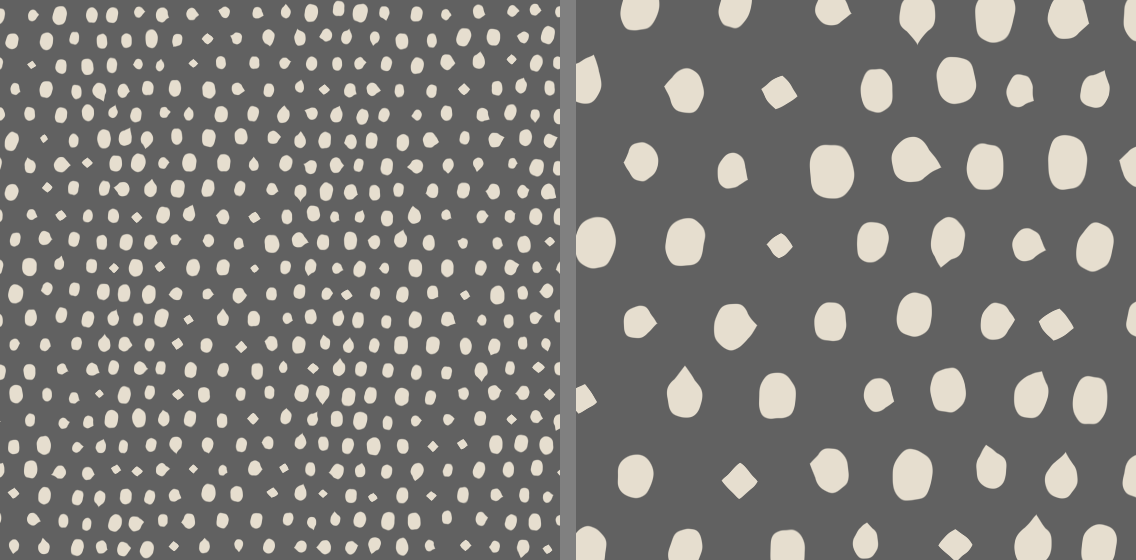
Left, the full canvas; right, a detail of the centre.
A WebGL 2 fragment shader for this pattern:

```glsl
#version 300 es
precision highp float;
precision highp int;

uniform vec2 u_resolution;
out vec4 fragColor;

const float TAU = 6.2831853;
const vec2 GRID = vec2(20.0, 22.0);
const vec3 GROUND = vec3(0.38, 0.38, 0.38);
const vec3 CREAM = vec3(0.90, 0.87, 0.81);

// Integer hash: three random values in 0..1 per cell and salt
vec3 random3(ivec2 cell, int salt) {
    uvec3 v = uvec3(ivec3(cell, salt)) * 1664525u + 1013904223u;
    v.x += v.y * v.z; v.y += v.z * v.x; v.z += v.x * v.y;
    v ^= v >> 16u;
    v.x += v.y * v.z; v.y += v.z * v.x; v.z += v.x * v.y;
    return vec3(v >> 8u) / 16777216.0;
}

float cornerGradient(ivec2 corner, vec2 offset) {
    float angle = TAU * random3(corner, 9).x;
    return dot(vec2(cos(angle), sin(angle)), offset);
}

float gradientNoise(vec2 p) {
    ivec2 i = ivec2(floor(p));
    vec2 f = fract(p);
    vec2 w = f * f * f * (f * (f * 6.0 - 15.0) + 10.0);
    float low = mix(cornerGradient(i, f),
                    cornerGradient(i + ivec2(1, 0), f - vec2(1.0, 0.0)), w.x);
    float high = mix(cornerGradient(i + ivec2(0, 1), f - vec2(0.0, 1.0)),
                     cornerGradient(i + ivec2(1, 1), f - vec2(1.0, 1.0)), w.x);
    return mix(low, high, w.y);
}

vec2 rotate(vec2 p, float angle) {
    float c = cos(angle), s = sin(angle);
    return vec2(c * p.x + s * p.y, c * p.y - s * p.x);
}

// Superellipse radius: 1 on the outline
float superRadius(vec2 q, float exponent) {
    vec2 a = pow(abs(q) + 1e-5, vec2(exponent));
    return pow(a.x + a.y, 1.0 / exponent);
}

// Unit disc drawn out along +x to a sharp tip at the given distance
float teardropRadius(vec2 q, float tip) {
    vec2 side = vec2(q.x, abs(q.y));
    vec2 normal = vec2(1.0, sqrt(tip * tip - 1.0)) / tip;
    bool onCone = side.x * normal.y > side.y * normal.x;
    return onCone ? dot(normal, side) : length(side);
}

// Grid cell to canvas: staggered rows, uneven columns, wavy lines
vec2 dotCentre(ivec2 cell, float stagger) {
    vec2 centre = (vec2(cell) + vec2(0.5 + stagger, 0.5)) / GRID;
    float wave = gradientNoise(vec2(centre.x * 5.0, float(cell.y) * 0.15 + 0.3));
    vec2 jitter = (random3(cell, 1).xy - 0.5) * vec2(0.009, 0.007);
    centre.x -= 0.0105 * sin(TAU * (centre.x - 0.22) / 0.39);
    centre.y += 0.010 * wave;
    return centre + jitter;
}

// Signed distance to one hand-cut dot: oval, teardrop or small diamond
float dotDistance(vec2 p, ivec2 cell) {
    vec3 form = random3(cell, 2);
    vec3 tipRandom = random3(cell, 3);
    float kind = form.x;
    bool diamond = kind < 0.08;
    bool tipped = kind > 0.60;

    vec2 radii = diamond ? vec2(0.0092, 0.0090)
               : tipped ? vec2(0.0096, 0.0117) : vec2(0.01055, 0.0141);
    radii *= mix(0.80, 1.18, form.y);
    radii.x *= mix(0.93, 1.07, tipRandom.z);

    vec2 q = rotate(p, mix(-0.28, 0.08, form.z)) / radii;
    float radius = superRadius(q, diamond ? 1.15 : tipped ? 2.1 : 2.4);
    if (tipped) {
        float quarterTurns = floor(4.0 * tipRandom.x * tipRandom.x);
        float angle = quarterTurns * TAU / 4.0 + (tipRandom.y - 0.5) * 0.7;
        float tip = mix(1.25, 1.50, tipRandom.z);
        radius = min(radius, teardropRadius(rotate(q, angle), tip));
    }
    float lump = gradientNoise(q * 1.2 + vec2(cell) * 7.3);
    return (radius - 1.0 + 0.12 * lump) * min(radii.x, radii.y);
}

// Nearest dot among the neighbouring cells
float patternDistance(vec2 p) {
    float nearest = 1.0;
    int row = int(floor(p.y * GRID.y));
    for (int j = -1; j <= 1; j++) {
        float stagger = 0.5 * float((row + j) & 1);
        int column = int(floor(p.x * GRID.x - stagger));
        for (int i = -1; i <= 1; i++) {
            ivec2 cell = ivec2(column + i, row + j);
            nearest = min(nearest, dotDistance(p - dotCentre(cell, stagger), cell));
        }
    }
    return nearest;
}

void main() {
    vec2 p = gl_FragCoord.xy / u_resolution.y;
    float softness = 0.7 / u_resolution.y;
    float cover = 1.0 - smoothstep(-softness, softness, patternDistance(p));
    fragColor = vec4(mix(GROUND, CREAM, cover), 1.0);
}
```
